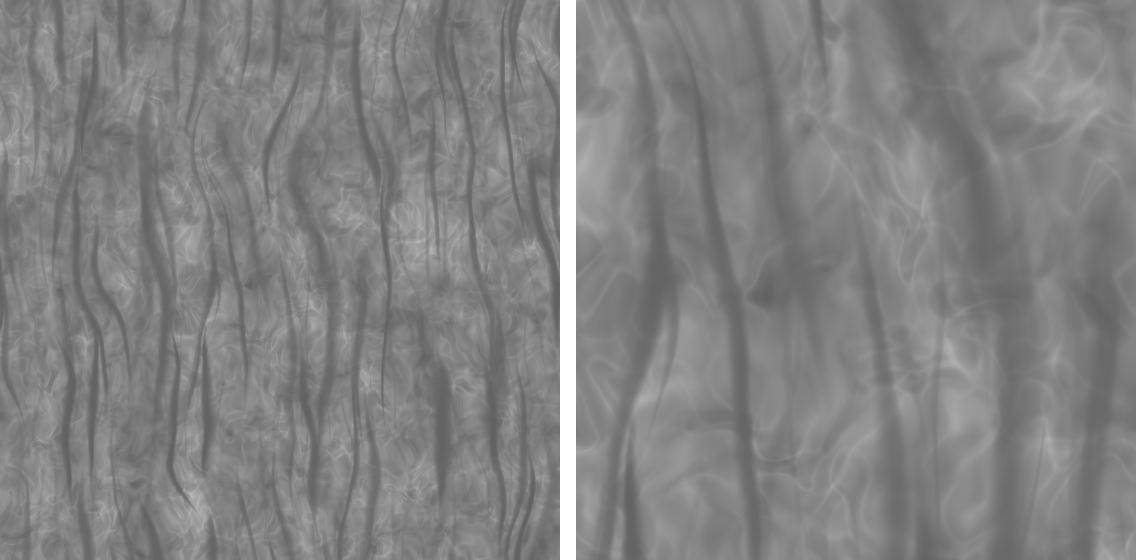
Left: the whole. Right: its middle third, enlarged.
Reproduce this texture procedurally as a WebGL 2 fragment shader.

```glsl
#version 300 es
precision highp float;

uniform vec2 u_resolution;
out vec4 fragColor;

vec2 hash2(vec2 p) {
    vec3 h = fract(p.xyx * vec3(0.1031, 0.1030, 0.0973));
    h += dot(h, h.yzx + 33.33);
    return fract((h.xx + h.yz) * h.zy);
}

float cornerSlope(vec2 corner, vec2 offset) {
    float angle = 6.2832 * hash2(corner + 200.0).x;
    return dot(vec2(cos(angle), sin(angle)), offset);
}

float gradientNoise(vec2 p) {
    vec2 i = floor(p), f = p - i;
    vec2 u = f * f * f * (f * (f * 6.0 - 15.0) + 10.0);
    vec2 e = vec2(1.0, 0.0);
    return mix(mix(cornerSlope(i, f), cornerSlope(i + e, f - e), u.x),
               mix(cornerSlope(i + e.yx, f - e.yx), cornerSlope(i + 1.0, f - 1.0), u.x), u.y);
}

// Tapered, leaning upright strands, one per jittered grid cell
float strands(vec2 p, vec2 grid, float maxWidth, float seed) {
    vec2 cell = floor(p * grid);
    float swell = 1.0 + 0.8 * gradientNoise(p * vec2(12.0, 9.0) + seed);
    float clear = 1.0;
    for (int j = -1; j <= 1; j++) {
        for (int i = -2; i <= 2; i++) {
            vec2 id = cell + vec2(i, j);
            vec2 place = hash2(id + seed);
            vec2 kind = hash2(id + seed + 71.0);
            vec2 bend = hash2(id + seed + 137.0);
            vec2 d = p - (id + place) / grid;
            float t = d.y * grid.y / mix(0.5, 0.98, kind.x);
            if (abs(t) >= 1.0) continue;

            d.x += t * mix(-0.017, 0.035, bend.x) + 0.005 * sin(t * 4.0 + 6.28 * bend.y);
            float fade = 1.0 - smoothstep(0.55, 1.0, abs(t));
            float width = maxWidth * swell * mix(0.4, 1.0, kind.y) * (1.05 - t * t);
            // One flank is crisp, the other fades out softly
            float side = d.x * (bend.y < 0.5 ? -1.0 : 1.0);
            float reach = side > 0.0 ? 1.75 : 1.15;
            float core = 1.0 - smoothstep(0.15 * width, reach * width, abs(side));
            float halo = 0.13 * exp(-pow(d.x / (2.3 * width), 2.0));
            float strength = mix(0.55, 1.0, place.y);
            clear *= 1.0 - fade * strength * max(core * 0.97, halo);
        }
    }
    return 1.0 - clear;
}

// Mottled ground with small rounded bodies and broken, curling filaments
float tissue(vec2 p) {
    vec2 q = p * vec2(1.0, 0.8);
    q += 0.026 * vec2(gradientNoise(p * 13.0 + 5.0), gradientNoise(p * 13.0 + 47.0));
    q += 0.009 * vec2(gradientNoise(p * 31.0 + 19.0), gradientNoise(p * 31.0 + 83.0));

    float patches = gradientNoise(p * vec2(10.0, 6.0) + 31.0);
    float tone = 0.533 + 0.085 * patches;
    tone += 0.075 * gradientNoise(q * 19.0 + 11.0);
    tone += 0.065 * gradientNoise(q * 42.0 + 61.0);
    tone += 0.04 * gradientNoise(q * 90.0 + 23.0);

    for (int k = 0; k < 6; k++) {
        float layer = float(k);
        float scale = 16.0 + 6.0 * layer;
        float n = gradientNoise(q * scale + 29.0 * layer + 7.0);
        float local = gradientNoise(p * 17.0 + 53.0 * layer);
        float edge = (n - 0.14) / (0.0018 * scale);
        float visible = smoothstep(-0.1, 0.45, local + 0.5 * patches);
        tone += 0.03 * visible * exp(-edge * edge);
        tone += 0.014 * visible * exp(-abs(edge) * 0.35);
        tone -= 0.02 * smoothstep(0.14, 0.32, n);
    }
    return tone;
}

void main() {
    vec2 p = gl_FragCoord.xy / u_resolution.y;

    // Shared sway makes neighbouring strands flow and merge
    vec2 flow = p;
    flow.x += 0.055 * gradientNoise(p * vec2(4.0, 3.6) + 3.0);
    flow.x += 0.016 * gradientNoise(p * vec2(9.0, 8.0) + 67.0);

    float broad = strands(flow, vec2(15.0, 3.4), 0.0135, 13.0);
    float fine = strands(flow, vec2(23.0, 4.6), 0.0065, 311.0);
    float grain = gradientNoise(flow * vec2(70.0, 5.0));

    float tone = tissue(p) + 0.025 * grain;
    tone = mix(tone, 0.43, 0.45 * fine);
    tone = mix(tone, 0.382 + 0.02 * grain, broad);
    fragColor = vec4(vec3(tone), 1.0);
}
```
